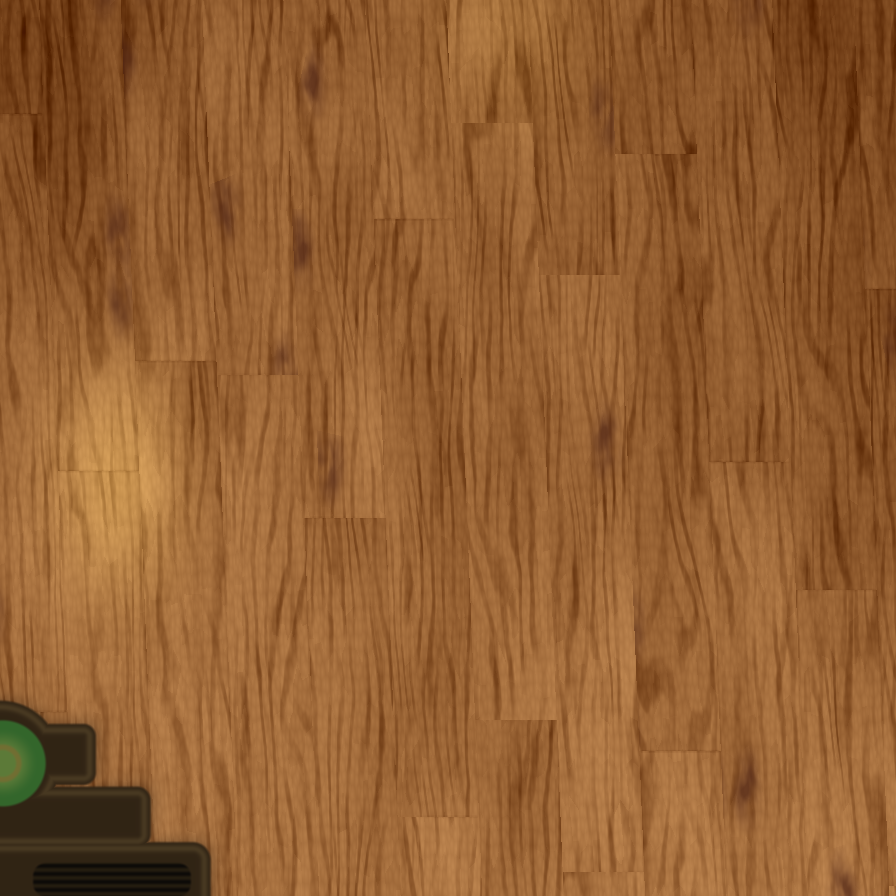
Reproduce this texture procedurally as a three.js fragment shader.

```glsl
// Warm oak plank floor under uneven lamp light, with a dark gadget in the lower left corner.
// Planks are staggered columns; grain is two sets of broken contour lines of layered sines,
// while fibres, pores and knots come from stretched cellular noise.
varying vec2 vUv;

float hash(vec2 p) {
  vec3 h = fract(vec3(p.xyx) * 0.1031);
  h += dot(h, h.yzx + 33.33);
  return fract((h.x + h.y) * h.z);
}

// Cellular noise: distance to the nearest point, and the random value of its cell
vec2 cells(vec2 p) {
  vec2 base = floor(p), best = vec2(9.0, 0.0);
  for (int j = -1; j <= 1; j++) {
    for (int i = -1; i <= 1; i++) {
      vec2 cell = base + vec2(float(i), float(j));
      vec2 point = cell + 0.15 + 0.7 * vec2(hash(cell), hash(cell + 57.3));
      float d = length(p - point);
      if (d < best.x) best = vec2(d, hash(cell + 113.7));
    }
  }
  return best;
}

// Layered sines, each layer bent by the sum so far
float waves(vec2 p) {
  float sum = 0.0, amp = 0.5;
  for (int i = 0; i < 4; i++) {
    sum += amp * sin(p.x + 1.6 * sin(0.9 * p.y + 1.3 * sum));
    p = mat2(1.3, 1.1, -1.1, 1.3) * p + 2.3;
    amp *= 0.52;
  }
  return sum;
}

// Thin contour lines that come and go along the grain
float grain(vec2 p, float pitch) {
  float field = 11.0 * waves(p * vec2(27.0, 5.0)) + 1.3 * waves(p * vec2(95.0, 26.0));
  float line = smoothstep(0.1, 1.0, sin(field + pitch * p.x));
  return line * smoothstep(-0.6, 0.6, waves(p * vec2(60.0, 19.0) + 4.0));
}

float roundBox(vec2 p, vec2 halfSize, float radius) {
  vec2 d = abs(p) - halfSize + radius;
  return length(max(d, 0.0)) + min(max(d.x, d.y), 0.0) - radius;
}

float fill(float d) {
  return 1.0 - smoothstep(-0.002, 0.002, d);
}

float glow(vec2 p, vec2 size) {
  p /= size;
  return exp(-dot(p, p));
}

vec3 floorColor(vec2 uv) {
  // Staggered planks, leaning slightly
  vec2 q = vec2(uv.x + 0.04 * (uv.y - 0.5), uv.y);
  float column = floor(q.x * 11.0 + 0.3);
  vec2 plank = vec2(q.x * 11.0 + 0.3, q.y * 1.5 + 5.0 * hash(vec2(column, 3.0)));
  float seed = hash(floor(plank) + 20.0);
  vec2 p = q + seed * vec2(7.0, 13.0);

  // Grain lines, with fibres, pores and blotches between
  float lines = 0.36 * grain(p, 330.0) + 0.24 * grain(p + 3.7, 420.0);
  float fibre = cells(p * vec2(125.0, 20.0)).y - 0.5;
  float pore = cells(p * vec2(210.0, 65.0) + 31.0).x - 0.45;
  float blotch = waves(p * vec2(24.0, 8.0) + 9.0);
  vec2 spot = cells(p * vec2(20.0, 8.0));
  float knot = step(0.88, spot.y) * (1.0 - smoothstep(0.0, 0.48, spot.x));
  knot *= 0.7 + 0.7 * waves(p * vec2(150.0, 60.0));

  // Faint seams, partly worn away
  vec2 edge = (0.5 - abs(fract(plank) - 0.5)) / vec2(11.0, 1.5);
  float seam = 1.0 - smoothstep(0.0005, 0.0025, min(edge.x, edge.y));
  seam *= smoothstep(-0.5, 0.6, waves(q * vec2(9.0, 16.0)));

  // Light falls off toward the top corners and glares in two places
  float tone = 0.78 - 0.27 * uv.y;
  tone -= 0.30 * smoothstep(0.55, 1.0, uv.x) * smoothstep(0.05, 0.85, uv.y);
  tone -= 0.34 * (1.0 - smoothstep(0.0, 0.3, uv.x)) * smoothstep(0.5, 1.0, uv.y);
  float glare = glow(uv - vec2(0.13, 0.46), vec2(0.07, 0.12));
  glare += 0.4 * glow(uv - vec2(0.57, 0.97), vec2(0.09, 0.12));
  tone += 0.10 * (seed - 0.5) + 0.15 * blotch + 0.12 * fibre - 0.20 * pore;
  tone -= lines + 0.12 * seam;

  vec3 color = mix(vec3(0.42, 0.22, 0.07), vec3(0.74, 0.52, 0.31), tone);
  color = mix(color, vec3(0.33, 0.16, 0.09), clamp(0.75 * knot, 0.0, 0.75));
  return color + glare * vec3(0.18, 0.18, 0.10);
}

vec3 addGadget(vec3 color, vec2 uv) {
  // Body: disc housing, knob, block and base
  float body = length(uv - vec2(0.0, 0.150)) - 0.068;
  body = min(body, roundBox(uv - vec2(0.07, 0.158), vec2(0.037, 0.034), 0.014));
  body = min(body, roundBox(uv - vec2(0.05, 0.088), vec2(0.118, 0.034), 0.015));
  body = min(body, roundBox(uv - vec2(0.08, 0.015), vec2(0.155, 0.045), 0.02));
  color *= 1.0 - 0.2 * exp(-120.0 * max(body, 0.0));
  float rim = glow(vec2(body + 0.007, 0.0), vec2(0.004));
  vec3 shell = mix(vec3(0.19, 0.14, 0.08), vec3(0.28, 0.22, 0.13), rim);
  color = mix(color, shell, fill(body));

  // Ribbed slot
  float slot = roundBox(uv - vec2(0.125, 0.018), vec2(0.088, 0.019), 0.015);
  float ribs = 0.5 + 0.5 * sin(uv.y * 700.0);
  color = mix(color, mix(vec3(0.05, 0.04, 0.03), vec3(0.14, 0.11, 0.06), ribs), fill(slot));

  // Green dial with a warm ring
  float r = length(uv - vec2(0.003, 0.148));
  vec3 dial = mix(vec3(0.36, 0.48, 0.22), vec3(0.20, 0.40, 0.17), smoothstep(0.015, 0.04, r));
  dial = mix(dial, vec3(0.50, 0.40, 0.18), 0.6 * fill(abs(r - 0.018) - 0.003));
  return mix(color, dial, fill(r - 0.048));
}

void main() {
  gl_FragColor = vec4(addGadget(floorColor(vUv), vUv), 1.0);
}
```
